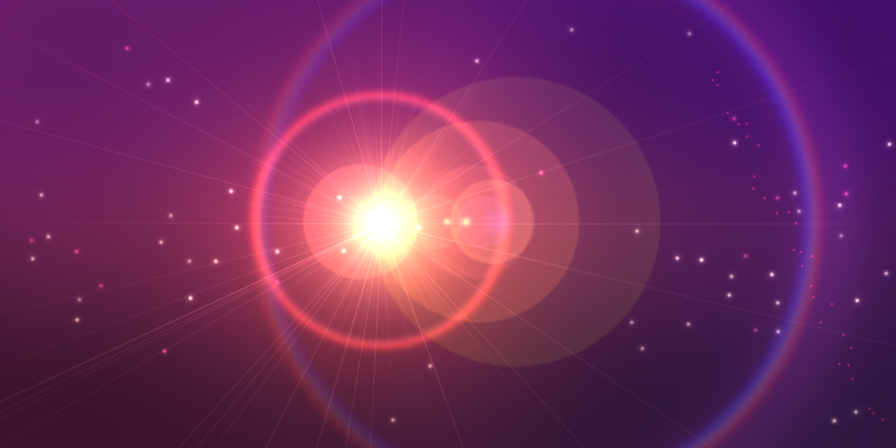
This background is drawn by a WebGL 1 fragment shader. Its source:

```glsl
precision highp float;
// A bright sun with lens flare in a violet and maroon sky with scattered stars.
// Gaussian glows, soft discs and dispersed rings are added over a corner gradient;
// rays, stars and embers are placed by hashes. Unit: canvas height, x runs 0 to 2.
uniform vec2 u_resolution;

const vec2 SUN = vec2(0.852, 0.500);
const float AXIS_Y = 0.505;            // height of the lens ghosts
const vec3 SKY_TOP_LEFT = vec3(0.41, 0.11, 0.42);
const vec3 SKY_TOP_RIGHT = vec3(0.26, 0.06, 0.42);
const vec3 SKY_LOW_LEFT = vec3(0.23, 0.08, 0.17);
const vec3 SKY_LOW_RIGHT = vec3(0.19, 0.09, 0.25);
const vec3 GLOW_WIDE = vec3(0.40, 0.14, 0.05);
const vec3 GLOW_MID = vec3(0.52, 0.50, 0.28);
const vec3 GLOW_CORE = vec3(0.60, 0.62, 0.32);
const vec3 BAND_COLOR = vec3(0.15, 0.06, 0.04);
const vec3 RED_RING = vec3(0.34, 0.09, 0.06);
const vec3 HALO_RING = vec3(0.14, 0.09, 0.17);
const vec3 RAY_COLOR = vec3(0.55, 0.32, 0.32);
const vec3 STAR_CREAM = vec3(0.85, 0.78, 0.66);
const vec3 STAR_PINK = vec3(0.75, 0.20, 0.42);
const vec3 EMBER_COLOR = vec3(0.45, 0.06, 0.10);
const float STAR_CELL = 0.05;
const float STAR_CHANCE = 0.22;
const int RAY_COUNT = 30;
const int EMBER_COUNT = 30;

float hash(vec2 p) {
  vec3 q = fract(vec3(p.xyx) * 0.1031);
  q += dot(q, q.yzx + 33.33);
  return fract((q.x + q.y) * q.z);
}

float gradDot(vec2 cell, vec2 offset) {
  float a = 6.2832 * hash(cell);
  return dot(vec2(cos(a), sin(a)), offset);
}

float gradientNoise(vec2 p) {
  vec2 i = floor(p), f = p - i;
  vec2 u = f * f * f * (f * (f * 6.0 - 15.0) + 10.0);
  vec2 e = vec2(1.0, 0.0);
  return mix(mix(gradDot(i, f), gradDot(i + e, f - e), u.x),
             mix(gradDot(i + e.yx, f - e.yx), gradDot(i + 1.0, f - 1.0), u.x), u.y);
}

float bell(float x, float width) {
  return exp(-x * x / (width * width));
}

// Soft-edged lens disc, slightly brighter toward its rim
float ghost(vec2 p, float x, float radius) {
  float d = length(p - vec2(x, AXIS_Y));
  float fill = 1.0 - smoothstep(radius - 0.004, radius + 0.004, d);
  return fill * (0.75 + 0.35 * pow(min(d / radius, 1.0), 4.0));
}

// Ring whose red, green and blue parts have different radii
vec3 ring(float d, float radius, float width, float spread) {
  vec3 q = (d - radius - spread * vec3(1.0, 0.0, -1.0)) / width;
  return exp(-q * q);
}

vec3 sky(vec2 p) {
  vec2 t = smoothstep(vec2(0.0), vec2(2.0, 1.0), p);
  vec3 col = mix(mix(SKY_LOW_LEFT, SKY_LOW_RIGHT, t.x),
                 mix(SKY_TOP_LEFT, SKY_TOP_RIGHT, t.x), t.y);
  col *= 1.0 + 0.12 * gradientNoise(p * 2.5 + 4.0);
  return col + BAND_COLOR * bell(p.y - 0.49, 0.23) * bell(p.x - SUN.x, 1.05);
}

float rays(vec2 v) {
  float d = length(v), sum = 0.0;
  for (int i = 0; i < RAY_COUNT; i++) {
    float k = float(i);
    float a = 6.2832 * hash(vec2(k, 7.0));
    vec2 dir = vec2(cos(a), sin(a));
    float across = dir.x * v.y - dir.y * v.x;
    float reach = 0.25 + 0.9 * hash(vec2(k, 19.0));
    sum += bell(across, 0.0018) * step(0.0, dot(dir, v)) * exp(-d / reach);
  }
  float fan = max(gradientNoise(v / max(d, 0.001) * 24.0), 0.0);
  return 0.20 * sum + 0.30 * fan * bell(d, 0.24);
}

// One jittered star per grid cell, densest in a band at both sides
vec3 stars(vec2 p) {
  vec2 id = floor(p / STAR_CELL), mid = (id + 0.5) * STAR_CELL;
  vec2 jitter = vec2(hash(id + 11.0), hash(id + 47.0)) - 0.5;
  float d = length(p - mid - 0.7 * STAR_CELL * jitter);
  float sides = mix(0.12, 1.0, smoothstep(0.25, 0.65, abs(mid.x - 1.0)));
  float chance = STAR_CHANCE * sides * bell(mid.y - 0.46, 0.23) + 0.015;
  float light = (bell(d, 0.0042) + 0.15 * bell(d, 0.010)) * (0.4 + 0.6 * hash(id + 83.0));
  vec3 tint = mix(STAR_CREAM, STAR_PINK, step(0.74, hash(id + 29.0)));
  return tint * light * step(hash(id + 5.0), chance);
}

float embers(vec2 p) {
  float sum = 0.0;
  for (int i = 0; i < EMBER_COUNT; i++) {
    float k = float(i), t = k / float(EMBER_COUNT);
    vec2 jitter = vec2(hash(vec2(k, 3.0)), hash(vec2(k, 61.0))) - 0.5;
    vec2 c = mix(vec2(1.59, 0.84), vec2(1.97, 0.03), t) + 0.05 * jitter;
    sum += bell(length(p - c), 0.0026);
  }
  return sum;
}

void main() {
  vec2 p = gl_FragCoord.xy / u_resolution * vec2(2.0, 1.0);
  vec2 v = p - SUN;
  float d = length(v);
  vec3 col = sky(p);
  // Lens discs
  col += vec3(0.06, 0.065, 0.0) * ghost(p, 1.151, 0.323);
  col += vec3(0.10, 0.065, 0.01) * ghost(p, 1.068, 0.225);
  col += vec3(0.06, 0.03, 0.02) * ghost(p, 1.060, 0.126);
  col += vec3(0.10, 0.09, 0.04) * ghost(p, 1.099, 0.094);
  col += vec3(0.03, 0.03, 0.06) * ghost(p, 1.080, 0.058);
  col += vec3(0.07, 0.05, 0.02) * ghost(p, 0.971, 0.062);
  col += vec3(0.13, 0.07, 0.04) * ghost(p, 0.805, 0.128);
  // Rings: a red one round the sun, a wide faint one with a violet halo
  col += RED_RING * ring(length(p - vec2(0.849, 0.508)), 0.277, 0.013, 0.002);
  float wide = length(p - vec2(1.197, AXIS_Y));
  float rightSide = smoothstep(0.9, 1.8, p.x);
  col += HALO_RING * ring(wide, 0.618, 0.018, 0.010) * mix(0.65, 1.1, rightSide);
  col += vec3(0.09, 0.03, 0.10) * bell(wide - 0.66, 0.09) * rightSide;
  // Sun, rays and the thin level streak
  col += GLOW_WIDE * bell(d, 0.35) + GLOW_MID * bell(d, 0.134) + GLOW_CORE * bell(d, 0.063);
  col += RAY_COLOR * (rays(v) + 0.16 * bell(v.y, 0.002) * bell(v.x - 0.4, 0.65));
  // Small points
  col += stars(p) + EMBER_COLOR * embers(p);
  float spark = length(p - vec2(0.998, AXIS_Y));
  float spark2 = length(p - vec2(1.041, AXIS_Y));
  float sparks = bell(spark, 0.007) + bell(spark2, 0.009);
  col += vec3(0.55, 0.42, 0.22) * sparks;
  col += vec3(0.04, 0.03, 0.15) * bell(length(p - vec2(1.11, AXIS_Y)), 0.03);
  gl_FragColor = vec4(clamp(col, 0.0, 1.0), 1.0);
}
```
